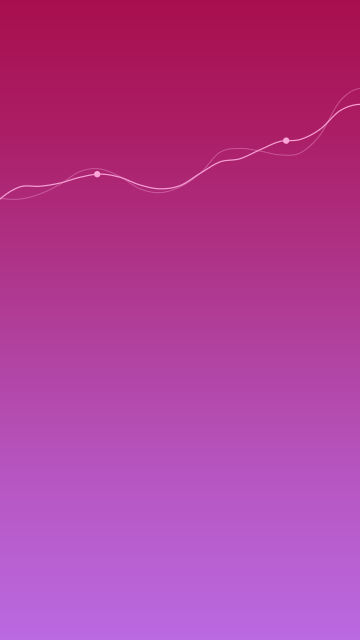
A WebGL 2 fragment shader for this background:

```glsl
#version 300 es
precision highp float;
// A vertical crimson-to-violet gradient crossed by two rising pink curves.
// Each curve is a spline through evenly spaced heights, stroked by its
// slope-corrected distance; two round markers ride on the brighter curve.
uniform vec2 u_resolution;
out vec4 fragColor;

const int KNOTS = 21;          // 19 visible knots plus one beyond each side
const float SPANS = 18.0;
const vec3 PINK = vec3(0.98, 0.65, 0.85);

// Knot depths below the top edge, in percent of the canvas height
const float MAIN_CURVE[KNOTS] = float[KNOTS](
  34.5, 31.1, 29.2, 29.1, 28.6, 27.7, 27.2, 27.7, 28.9, 29.5, 29.0,
  27.1, 25.3, 24.8, 23.4, 22.1, 21.8, 20.2, 17.3, 16.3, 17.0);
const float FAINT_CURVE[KNOTS] = float[KNOTS](
  30.5, 31.0, 31.1, 30.3, 28.8, 26.8, 26.4, 27.6, 29.5, 30.1, 29.2,
  27.1, 23.8, 23.2, 23.6, 24.2, 23.9, 21.1, 15.8, 13.8, 14.8);

// Catmull-Rom spline: returns height and slope at x in 0..1
vec2 spline(float knots[KNOTS], float x) {
  float s = clamp(x, 0.0, 1.0) * SPANS;
  int i = int(min(floor(s), SPANS - 1.0));
  float t = s - float(i);
  float a = knots[i], b = knots[i + 1], c = knots[i + 2], d = knots[i + 3];
  float k1 = 0.5 * (c - a);
  float k2 = a - 2.5 * b + 2.0 * c - 0.5 * d;
  float k3 = 0.5 * (d - a) + 1.5 * (b - c);
  float depth = b + t * (k1 + t * (k2 + t * k3));
  float slope = k1 + t * (2.0 * k2 + t * 3.0 * k3);
  return vec2(1.0 - depth * 0.01, -slope * SPANS * 0.01);
}

// Antialiased coverage of a stroke, also valid when thinner than a pixel
float stroke(float dist, float width, float pixel) {
  float soft = max(width, pixel);
  float edge = clamp((0.5 * soft - dist) / pixel + 0.5, 0.0, 1.0);
  return edge * min(width / pixel, 1.0);
}

float curveLine(vec2 p, float aspect, float knots[KNOTS], float width, float pixel) {
  vec2 curve = spline(knots, p.x / aspect);
  float slope = curve.y / aspect;
  float dist = abs(p.y - curve.x) / sqrt(1.0 + slope * slope);
  return stroke(dist, width, pixel);
}

float disc(vec2 p, vec2 center, float radius, float pixel) {
  return clamp((radius - length(p - center)) / pixel + 0.5, 0.0, 1.0);
}

// Background colour by depth: 0 at the top, 1 at the bottom
vec3 backdrop(float depth) {
  vec3 crimson = vec3(0.659, 0.058, 0.304);
  vec3 berry = vec3(0.670, 0.115, 0.397);
  vec3 magenta = vec3(0.690, 0.240, 0.595);
  vec3 orchid = vec3(0.717, 0.338, 0.762);
  vec3 violet = vec3(0.730, 0.412, 0.880);
  vec3 color = mix(crimson, berry, clamp(depth / 0.2, 0.0, 1.0));
  color = mix(color, magenta, clamp((depth - 0.2) / 0.3, 0.0, 1.0));
  color = mix(color, orchid, clamp((depth - 0.5) / 0.25, 0.0, 1.0));
  return mix(color, violet, clamp((depth - 0.75) / 0.25, 0.0, 1.0));
}

void main() {
  // Height is one unit; x runs from zero to the aspect ratio
  vec2 p = gl_FragCoord.xy / u_resolution.y;
  float aspect = u_resolution.x / u_resolution.y;
  float pixel = 1.0 / u_resolution.y;

  vec3 color = backdrop(1.0 - p.y);

  // Faint curve below the bright one
  color = mix(color, PINK, 0.5 * curveLine(p, aspect, FAINT_CURVE, 0.0012, pixel));
  color = mix(color, PINK, 0.95 * curveLine(p, aspect, MAIN_CURVE, 0.0019, pixel));

  // Markers on the bright curve
  for (int i = 0; i < 2; i++) {
    float x = mix(0.27, 0.795, float(i));
    vec2 center = vec2(x * aspect, spline(MAIN_CURVE, x).x);
    color = mix(color, PINK, disc(p, center, 0.0049, pixel));
  }

  fragColor = vec4(color, 1.0);
}
```
